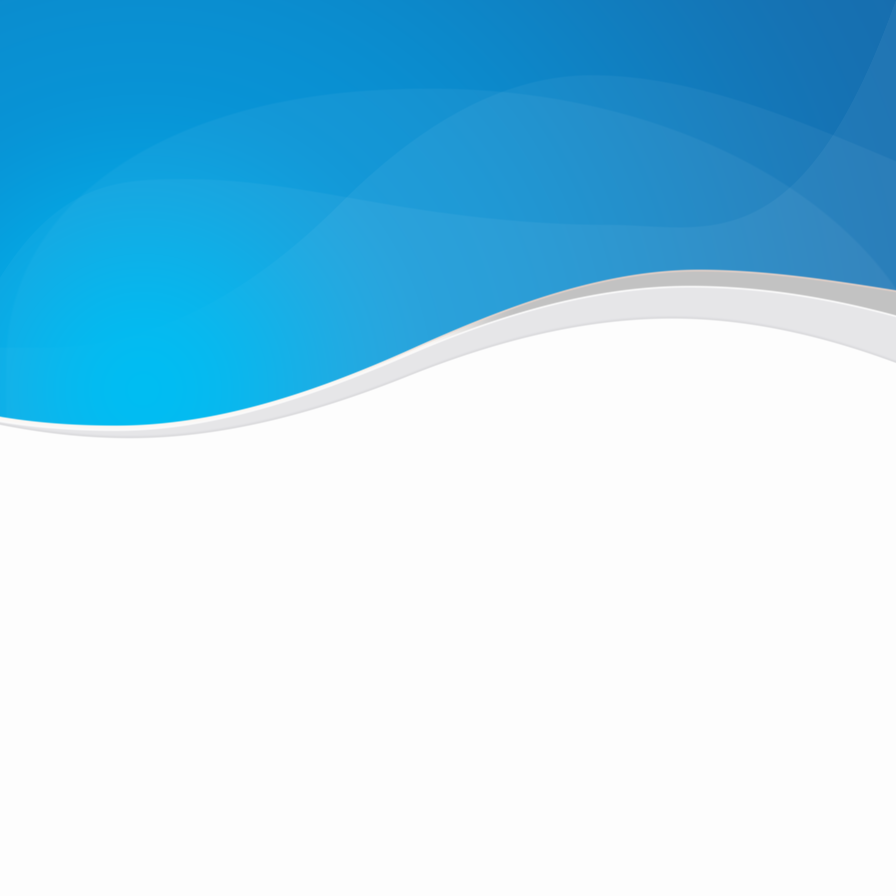
Reproduce this background procedurally as a three.js fragment shader.

```glsl
varying vec2 vUv;

// Cubic through two knots, each holding x, height and slope
float hermite(float x, vec3 a, vec3 b) {
  float w = b.x - a.x;
  float t = clamp((x - a.x) / w, 0.0, 1.0);
  float s = 1.0 - t;
  return mix(a.y, b.y, t * t * (3.0 - 2.0 * t)) + w * t * s * (a.z * s - b.z * t);
}

// Smooth curve over the full width, through five knots
float wave(float x, vec3 a, vec3 b, vec3 c, vec3 d, vec3 e) {
  if (x < b.x) return hermite(x, a, b);
  if (x < c.x) return hermite(x, b, c);
  if (x < d.x) return hermite(x, c, d);
  return hermite(x, d, e);
}

// Soft coverage from a signed height, positive inside
float cover(float h) {
  return smoothstep(-0.0013, 0.0013, h);
}

// Lopsided dome whose sides run straight down from its widest level
float dome(vec2 p) {
  bool left = p.x < 0.482;
  vec2 radius = left ? vec2(0.475, 0.3125) : vec2(0.573, 0.39);
  float power = left ? 2.2 : 2.0;
  vec2 q = abs(vec2(p.x - 0.482, max(p.y - 0.901 + radius.y, 0.0))) / radius;
  float reach = pow(pow(q.x, power) + pow(q.y, power), 1.0 / power);
  return (1.0 - reach) * radius.y;
}

// Blue glow, darkening towards the upper right
vec3 blueField(vec2 p) {
  float d = distance(p, vec2(0.16, 0.565));
  vec3 color = mix(vec3(0.0, 0.74, 0.95), vec3(0.03, 0.58, 0.84), smoothstep(0.0, 0.36, d));
  color = mix(color, vec3(0.09, 0.43, 0.685), smoothstep(0.25, 1.0, d));

  // Translucent swells
  float swell = wave(p.x, vec3(0.0, 0.69, 1.6), vec3(0.21, 0.8, 0.0),
    vec3(0.45, 0.769, -0.16), vec3(0.68, 0.749, 0.0), vec3(1.0, 1.0, 2.8));
  float crest = wave(p.x, vec3(0.0, 0.612, 0.0), vec3(0.05, 0.612, 0.0),
    vec3(0.38, 0.773, 1.0), vec3(0.66, 0.916, 0.0), vec3(1.0, 0.82, -0.42));
  float layers = cover(dome(p)) + cover(swell - p.y) + cover(crest - p.y);
  float veil = 0.045 * smoothstep(0.0, 0.32, d);
  return mix(color, vec3(1.0), layers * veil);
}

void main() {
  vec2 p = vUv;

  // Heights of the stacked edges
  float blueEdge = wave(p.x, vec3(0.0, 0.535, -0.17), vec3(0.13, 0.525, 0.0),
    vec3(0.46, 0.611, 0.45), vec3(0.78, 0.699, 0.0), vec3(1.0, 0.676, -0.16));
  float bandTop = wave(p.x, vec3(0.0, 0.531, -0.17), vec3(0.13, 0.521, 0.0),
    vec3(0.46, 0.607, 0.43), vec3(0.77, 0.681, 0.0), vec3(1.0, 0.648, -0.27));
  float bandBottom = wave(p.x, vec3(0.0, 0.526, -0.2), vec3(0.145, 0.511, 0.0),
    vec3(0.455, 0.58, 0.4), vec3(0.75, 0.6445, 0.0), vec3(1.0, 0.595, -0.37));

  // White page and pale band, slightly darker along its lower rim
  vec3 color = vec3(0.993);
  vec3 band = mix(vec3(0.85, 0.85, 0.86), vec3(0.9, 0.9, 0.91),
    smoothstep(0.0, 0.004, p.y - bandBottom));
  color = mix(color, band, cover(p.y - bandBottom));

  // Highlight and grey shadow wedge
  color = mix(color, vec3(0.98), cover(p.y - bandTop + 0.002));
  vec3 wedge = mix(vec3(0.98, 0.97, 0.96), vec3(0.76), smoothstep(0.47, 0.58, p.x));
  color = mix(color, wedge, cover(p.y - bandTop));

  // Warm rim below the blue field
  vec3 rim = mix(vec3(0.99, 0.97, 0.95), vec3(0.88, 0.81, 0.78), smoothstep(0.35, 0.6, p.x));
  color = mix(color, rim, cover(p.y - blueEdge + 0.002));
  color = mix(color, blueField(p), cover(p.y - blueEdge));

  gl_FragColor = vec4(color, 1.0);
}
```
